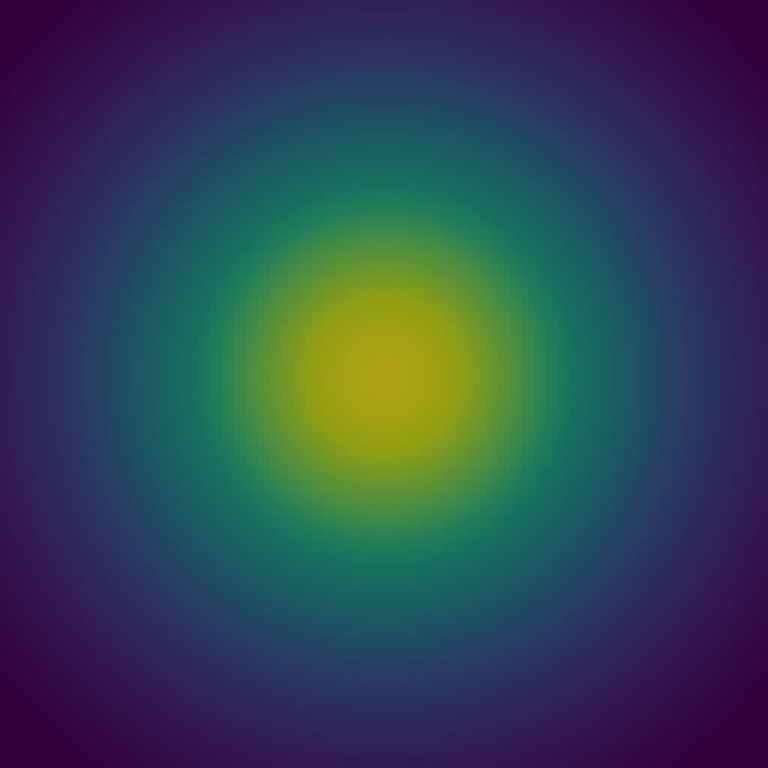
This background is drawn by a Shadertoy shader. Its source:

```glsl
#define CENTER vec2(0.501, 0.511)
#define CELLS 128.0
#define STOPS 10

// Colour in rgb, radius in w
const vec4 ramp[STOPS] = vec4[STOPS](
    vec4(0.68, 0.63, 0.09, 0.00),
    vec4(0.65, 0.63, 0.07, 0.05),
    vec4(0.56, 0.62, 0.08, 0.10),
    vec4(0.27, 0.55, 0.27, 0.18),
    vec4(0.13, 0.49, 0.35, 0.22),
    vec4(0.09, 0.44, 0.37, 0.25),
    vec4(0.11, 0.34, 0.39, 0.32),
    vec4(0.16, 0.22, 0.38, 0.40),
    vec4(0.20, 0.09, 0.31, 0.52),
    vec4(0.20, 0.00, 0.23, 0.64)
);

// Blend between the stops on either side of the radius
vec3 radialColor(float radius) {
    vec3 color = ramp[0].rgb;
    for (int i = 1; i < STOPS; i++) {
        float start = ramp[i - 1].w;
        float blend = clamp((radius - start) / (ramp[i].w - start), 0.0, 1.0);
        color = mix(color, ramp[i].rgb, blend);
    }
    return color;
}

void mainImage(out vec4 fragColor, in vec2 fragCoord) {
    vec2 uv = fragCoord / iResolution.xy;

    // Fine grid of sample cells
    vec2 cell = (floor(uv * CELLS) + 0.5) / CELLS;

    // Round glow, corrected for the canvas shape
    vec2 offset = cell - CENTER;
    offset.x *= iResolution.x / iResolution.y;
    fragColor = vec4(radialColor(length(offset)), 1.0);
}
```
